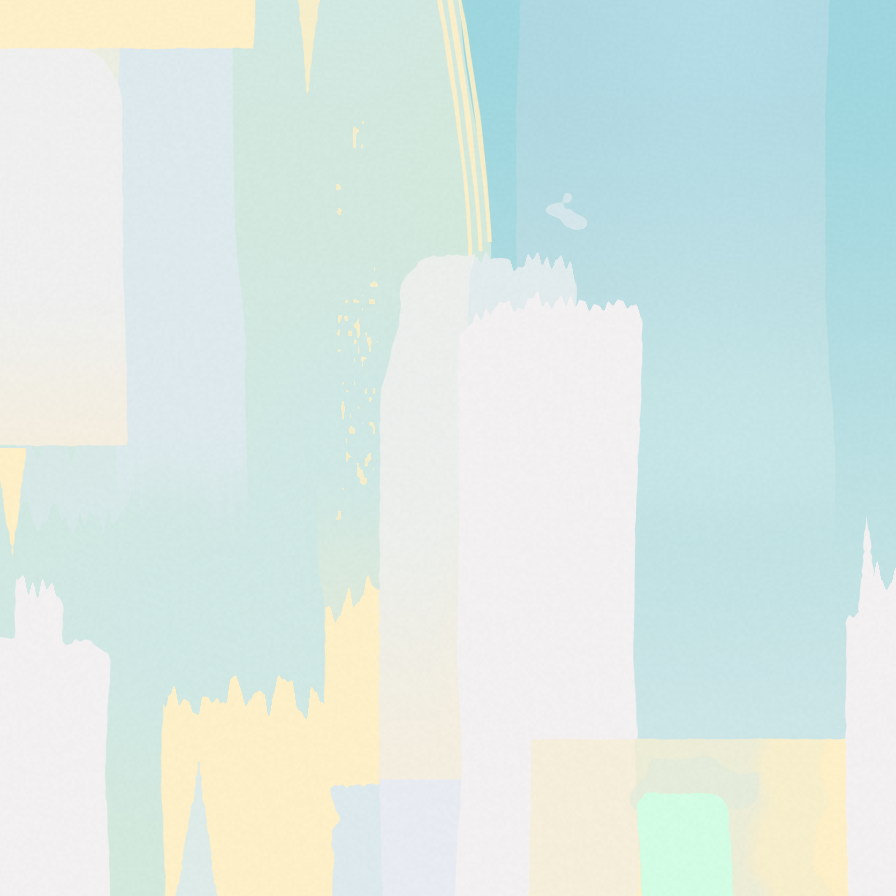
Write a Shadertoy shader that draws this background.

```glsl
// Abstract pastel painting: overlapping washes of cream, mint, blue and white.
// Each stroke is a rounded box with wobbling sides and ends frayed by
// bristle noise; strokes are layered from back to front.

const vec3 CREAM = vec3(.992, .937, .78);
const vec3 MINT = vec3(.83, .912, .865);
const vec3 AQUA = vec3(.815, .908, .895);
const vec3 SKY = vec3(.69, .85, .89);
const vec3 SKY_DEEP = vec3(.62, .838, .872);
const vec3 SKY_PALE = vec3(.77, .89, .893);
const vec3 ICE = vec3(.865, .914, .929);
const vec3 WHITE = vec3(.951, .941, .945);
const vec3 VEIL = vec3(.923, .936, .925);
const vec3 SAND = vec3(.953, .932, .875);
const vec3 STONE = vec3(.925, .927, .843);
const vec3 LAVENDER = vec3(.912, .921, .949);
const vec3 BRIGHT_MINT = vec3(.825, .99, .895);
const float WOBBLE = .008; // sideways drift of strokes
const float GRAIN = .012;  // paper grain

float hash(vec2 p) { return fract(sin(dot(p, vec2(127.1, 311.7))) * 43758.5); }

float noise(vec2 p) {
    vec2 i = floor(p), f = fract(p);
    f = f * f * (3. - 2. * f);
    return mix(mix(hash(i), hash(i + vec2(1, 0)), f.x),
               mix(hash(i + vec2(0, 1)), hash(i + vec2(1, 1)), f.x), f.y);
}

// Long vertical hairs, -0.5 to 0.5
float bristle(vec2 p) {
    return .5 * noise(p * vec2(50, 5)) + .5 * noise(p * vec2(190, 9) + 7.) - .5;
}

float fill(float d) {
    float aa = .8 / min(iResolution.x, iResolution.y);
    return 1. - smoothstep(-aa, aa, d);
}

// Rounded box (left, bottom, right, top); fray is the height of torn ends
float stroke(vec2 p, vec4 box, float radius, float fray) {
    p.y += fray * bristle(p);
    p.x += WOBBLE * (noise(vec2(p.y * 7., box.x * 90.)) - .5)
         + .2 * WOBBLE * (noise(vec2(p.y * 90., box.z * 70.)) - .5);
    vec2 q = abs(p - .5 * (box.xy + box.zw)) - .5 * (box.zw - box.xy) + radius;
    return fill(length(max(q, 0.)) + min(max(q.x, q.y), 0.) - radius);
}

// Thin triangle from a tip to a base
float wedge(vec2 p, vec2 tip, vec2 base, float halfWidth) {
    float t = (p.y - tip.y) / (base.y - tip.y);
    float d = abs(p.x - mix(tip.x, base.x, t)) - halfWidth * t + .004 * bristle(p.yx);
    return fill(d) * step(0., t) * step(t, 1.);
}

void paint(inout vec3 col, vec3 pigment, float mask) { col = mix(col, pigment, mask); }

void mainImage(out vec4 fragColor, in vec2 fragCoord) {
    vec2 p = fragCoord / iResolution.xy;
    float cloud = noise(p * vec2(5, 4)) - .5;
    vec3 col = CREAM;

    // Mint ground with frayed lower ends
    vec3 ground = mix(MINT, AQUA, clamp(.55 + cloud + .5 * sin(p.y * 7. - 1.), 0., 1.));
    paint(col, ground, stroke(p, vec4(-.2, -.2, .182, 1.2), 0., 0.));
    paint(col, ground, stroke(p, vec4(.17, .225, .362, 1.2), 0., .09));
    vec3 tail = mix(mix(CREAM, ground, .75), ground, smoothstep(.33, .48, p.y));
    paint(col, tail, stroke(p, vec4(.355, .335, .56, 1.2), 0., .1));
    float speck = step(.8, noise(p * vec2(230, 110))) * step(.55, noise(p * vec2(30, 14)));
    paint(col, CREAM, .8 * speck * fill(abs(p.x - .4) - .025) * fill(abs(p.y - .65) - .23));

    // Blue field with a lighter panel and a pale foot
    float leftSide = .514 + .034 * smoothstep(1., .72, p.y);
    float field = fill(leftSide - p.x) * fill(.173 - p.y);
    paint(col, mix(SKY_DEEP, SKY_PALE, smoothstep(1., .25, p.y)), field);
    float panelRight = .922 + .014 * smoothstep(.7, .45, p.y);
    float panel = stroke(p, vec4(.577, .1, panelRight, 1.2), 0., 0.);
    vec3 panelTint = mix(SKY, SKY_PALE, smoothstep(1., .45, p.y)) + .025 * cloud;
    paint(col, panelTint, field * panel * smoothstep(.36, .5, p.y));
    paint(col, mix(SKY_PALE, ICE, .5), .6 * field * smoothstep(.35, .18, p.y));

    // Cream streaks
    for (float k = 0.; k < 3.; k++) {
        float x = .525 + .011 * k - .034 * pow(max(p.y - .72, 0.) / .28, 1.4);
        float width = .0025 + .004 * bristle(p + k);
        paint(col, CREAM, .9 * fill(abs(p.x - x) - width) * step(.71 + .01 * k, p.y));
    }
    paint(col, CREAM, .85 * wedge(p, vec2(.343, .895), vec2(.345, 1.01), .014));

    // Left washes under a cream block
    float iceRight = .262 + .014 * smoothstep(.75, .6, p.y);
    float iceFade = smoothstep(.4, .52, p.y + .05 * bristle(p));
    paint(col, ICE, iceFade * stroke(p, vec4(.13, .35, iceRight, .96), .01, 0.));
    paint(col, ICE, .5 * stroke(p, vec4(.02, .43, .15, .51), 0., .07));
    paint(col, mix(VEIL, STONE, .5), stroke(p, vec4(-.2, .6, .132, .96), 0., 0.));
    vec3 leftTint = mix(SAND, mix(WHITE, VEIL, .6), smoothstep(.49, .68, p.y));
    float leftRadius = .085 * step(.7, p.y);
    paint(col, leftTint, stroke(p, vec4(-.2, .503, .139, .957), leftRadius, .004));
    paint(col, CREAM, wedge(p, vec2(.014, .375), vec2(.012, .5), .017));
    paint(col, CREAM, stroke(p, vec4(-.2, .946, .281, 1.2), 0., .003));

    // Lower left dab, pale wedge and blue patch
    paint(col, WHITE, stroke(p, vec4(-.2, -.2, .12, .286), .025, .025));
    paint(col, WHITE, stroke(p, vec4(.02, .2, .073, .35), .015, .07));
    paint(col, mix(AQUA, VEIL, .5), wedge(p, vec2(.222, .15), vec2(.219, -.01), .024));
    vec2 torn = p + vec2(.025 * (noise(p.yx * vec2(70, 12)) - .5), 0);
    paint(col, ICE, stroke(torn, vec4(.372, -.2, .44, .124), .004, .01));

    // Central veil with a lavender foot, then the large white stroke
    float veilLeft = .426 + .018 * smoothstep(.55, .66, p.y);
    vec3 veilTint = mix(SAND, VEIL, smoothstep(.12, .45, p.y - 1.5 * max(p.x - .48, 0.)));
    veilTint = mix(LAVENDER, veilTint, fill(.13 - p.y));
    paint(col, veilTint, fill(p.x - .53) * stroke(p, vec4(veilLeft, -.2, .6, .714), .045, .012));
    paint(col, mix(ICE, VEIL, .35), stroke(p, vec4(.522, .61, .642, .708), .025, .045));
    float splash = length(p - vec2(.634, .756)) - .014 + .035 * (noise(p * 60.) - .5);
    paint(col, ICE, .75 * fill(splash));
    float whiteRight = .709 + .008 * smoothstep(.4, .6, p.y);
    float whiteTop = .662 - .025 * smoothstep(.58, .52, p.x);
    paint(col, WHITE, stroke(p, vec4(.512, -.2, whiteRight, whiteTop), .025, .035));

    // Lower right sand, stone wash and bright mint dab
    paint(col, mix(SAND, CREAM, .2), stroke(p, vec4(.592, -.2, .714, .175), 0., .003));
    float x = p.x + .03 * (noise(vec2(p.y * 28., 3)) - .5);
    vec3 wash = mix(STONE, CREAM, .65 * smoothstep(.83, .86, x) + .35 * smoothstep(.91, .92, x));
    paint(col, wash, stroke(p, vec4(.712, -.2, 1.2, .175), 0., .003));
    vec2 soft = p + .03 * (noise(p * 28.) - .5);
    paint(col, mix(STONE, AQUA, .3), .8 * stroke(soft, vec4(.712, .095, .845, .145), .02, 0.));
    paint(col, BRIGHT_MINT, stroke(p, vec4(.712, -.2, .814, .114), .018, .008));

    // Right edge dab
    paint(col, WHITE, stroke(p, vec4(.943, -.2, 1.2, .33), .02, .05));
    paint(col, WHITE, stroke(p, vec4(.96, .2, 1.2, .375), .01, .09));
    paint(col, WHITE, wedge(p, vec2(.967, .425), vec2(.97, .31), .013));

    col += GRAIN * (noise(p * 330.) - .5);
    fragColor = vec4(col, 1);
}
```
